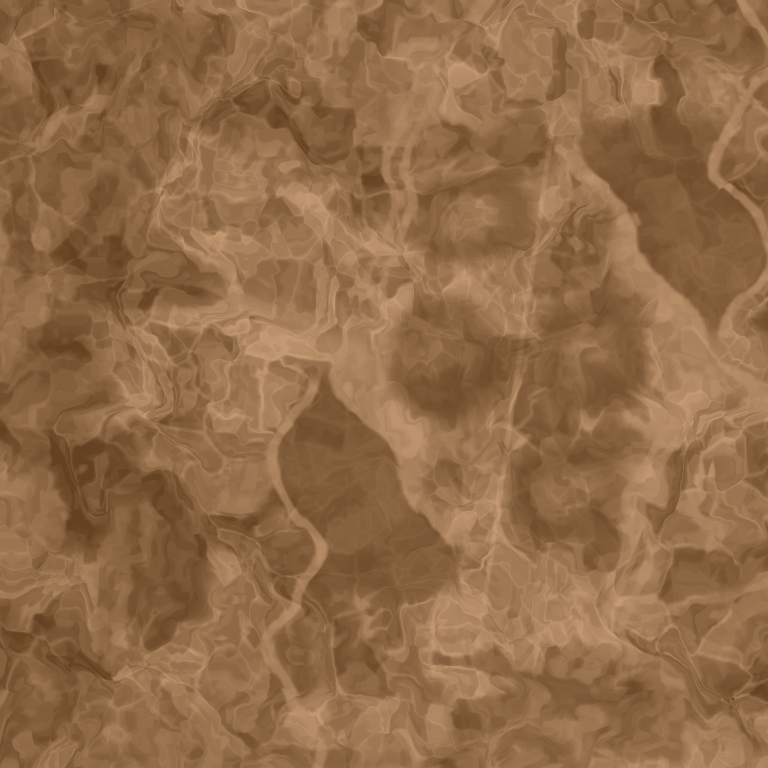
Reproduce this texture procedurally as a WebGL 1 fragment shader.

```glsl
precision highp float;
// Brown marble: mottled cellular grain, dark clasts and pale diagonal veins.
uniform vec2 u_resolution;

const vec3 DARK_BROWN = vec3(0.43, 0.29, 0.16);
const vec3 PALE_TAN = vec3(0.73, 0.57, 0.42);
const vec2 VEIN_CENTER = vec2(0.677, 0.538); // the veins repeat, half turned, about this point
const float BASE_TONE = 0.35;
const float CLOUD_SCALE = 7.0;
const float PEBBLE_SCALE = 17.0;
const float GRAIN_SCALE = 38.0;
const float DUST_SCALE = 85.0;
const float WARP = 0.07;
const float CELL_SHARPNESS = 15.0;

vec3 hash3(vec2 p) {
  vec3 h = fract(vec3(p.xyx) * vec3(0.1031, 0.1030, 0.0973));
  h += dot(h, h.yxz + 33.33);
  return fract((h.xxy + h.yzz) * h.zyx);
}

// Cellular noise: x = blended cell tone (-0.5 to 0.5), y = gap to the cell border.
vec2 cells(vec2 p) {
  vec2 home = floor(p);
  float nearest = 9.0, second = 9.0, toneSum = 0.0, weightSum = 0.0;
  for (int j = -1; j <= 1; j++) {
    for (int i = -1; i <= 1; i++) {
      vec2 cell = home + vec2(float(i), float(j));
      vec3 rnd = hash3(cell + 57.0);
      vec2 offset = cell + rnd.xy - p;
      float d2 = dot(offset, offset);
      float weight = exp(-CELL_SHARPNESS * d2) + 1e-9;
      toneSum += weight * rnd.z;
      weightSum += weight;
      second = min(second, max(nearest, d2));
      nearest = min(nearest, d2);
    }
  }
  return vec2(toneSum / weightSum - 0.5, sqrt(second) - sqrt(nearest));
}

float band(float low, float high, float soft, float v) {
  return smoothstep(low - soft, low + soft, v) * (1.0 - smoothstep(high - soft, high + soft, v));
}

float line(float d, float width) {
  return 1.0 - smoothstep(width * 0.35, width, abs(d));
}

// Adds one set of clasts and veins, in coordinates about VEIN_CENTER.
float addVeins(float tone, vec2 q, float grain) {
  float thinX = -0.293 + 0.034 * cos(25.6 * (q.y + 0.015)) + 0.004 * sin(71.0 * q.y);
  float thickX = -0.222 - 0.56 * (q.y + 0.007) - 1.1 * max(q.y + 0.007, 0.0)
    + 0.012 * sin(46.0 * q.y + 0.6);
  float width = mix(0.014, 0.042, smoothstep(-0.22, 0.06, q.y));
  float side = (q.x - thickX) * 0.75 + width * 0.5;

  // Round clasts with lighter cores.
  for (int i = 0; i < 2; i++) {
    float k = float(i);
    vec2 center = vec2(-0.065 - 0.03 * k, 0.178 - 0.18 * k);
    float r = length((q - center) / vec2(0.088 - 0.01 * k, 0.066 + 0.02 * k));
    float shade = (1.0 - smoothstep(0.75, 1.1, r)) * mix(0.35, 1.0, smoothstep(0.2, 0.65, r));
    tone = mix(tone, 0.08 + 0.3 * grain, 0.7 * shade);
  }

  // Smooth dark wedge between the thin and the thick vein.
  float wedge = smoothstep(0.0, 0.012, q.x - thinX) * (1.0 - smoothstep(-0.006, 0.003, side))
    * band(-0.315, -0.025, 0.02, q.y);
  tone = mix(tone, 0.03 + 0.3 * tone, 0.9 * wedge);

  // Thick vein: crisp on the wedge side, fading on the other.
  float span = band(-0.25, 0.085, 0.03, q.y);
  float body = smoothstep(-0.004, 0.004, side) * (1.0 - smoothstep(width * 0.7, width * 1.7, side));
  float halo = exp(-abs(side - width) / 0.04);
  tone += 0.16 * halo * span * (1.0 - wedge);
  tone = mix(tone, 0.86 + 0.45 * grain, 0.88 * body * span);

  // Single thin vein below, paired thin veins above.
  float thin = line(q.x - thinX, 0.011) * band(-0.6, -0.03, 0.02, q.y);
  float pairX = q.x + 0.184 - 0.16 * (q.y - 0.05) - 0.011 * sin(38.0 * q.y + 0.8);
  float pairSpan = band(0.04, 0.39, 0.03, q.y);
  float pair = line(abs(pairX) - 0.011, 0.008) * pairSpan;
  tone += 0.22 * exp(-pairX * pairX / 0.0014) * pairSpan;
  return mix(tone, 0.88 + 0.4 * grain, max(0.8 * thin, 0.6 * pair));
}

void main() {
  vec2 p = gl_FragCoord.xy / min(u_resolution.x, u_resolution.y);

  // Bend the grain so its cells lose their regular outlines.
  vec2 bend = vec2(cells(p * 9.0).x, cells(p * 9.0 + 31.0).x);
  vec2 ripple = vec2(cells(p * 30.0 + 11.0).x, cells(p * 30.0 + 47.0).x);
  vec2 q = p + WARP * bend + 0.016 * ripple;

  vec2 cloud = cells(q * CLOUD_SCALE);
  vec2 pebble = cells(q * PEBBLE_SCALE + 5.0);
  vec2 grains = cells(q * GRAIN_SCALE * vec2(1.1, 0.85) + 13.0);
  vec2 dust = cells(q * DUST_SCALE + 23.0);
  float grain = 0.5 * grains.x + 0.35 * dust.x;

  // Layered mottling with pale seams along some cell borders.
  float tone = BASE_TONE + 0.42 * cloud.x + 0.5 * pebble.x + 0.38 * grains.x + 0.2 * dust.x;
  float seams = (1.0 - smoothstep(0.0, 0.16, pebble.y)) * smoothstep(-0.2, 0.3, bend.x);
  float hairs = (1.0 - smoothstep(0.0, 0.2, grains.y)) * smoothstep(-0.1, 0.3, cloud.x);
  tone += 0.26 * seams + 0.16 * hairs;
  tone += 0.1 * smoothstep(0.1, 0.5, p.x) - 0.12 * smoothstep(0.3, 1.0, p.y - p.x);

  // Both half-turned vein sets, then the faint straight crack through their center.
  vec2 v = p - VEIN_CENTER + 0.012 * bend + 0.008 * ripple;
  tone = addVeins(tone, v, grain);
  tone = addVeins(tone, -v, grain);
  vec2 c = p - VEIN_CENTER;
  tone += 0.17 * line(c.x - 0.143 * c.y, 0.005) * band(-0.32, 0.34, 0.05, c.y);

  gl_FragColor = vec4(mix(DARK_BROWN, PALE_TAN, clamp(tone, -0.12, 1.12)), 1.0);
}
```
